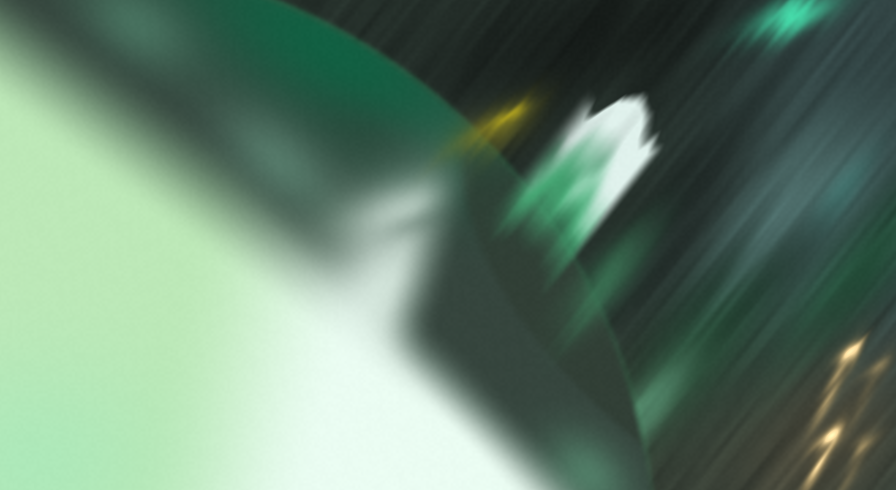
Write a Shadertoy shader that draws this background.

```glsl
// Blurred green glass: a pale soft mass, a curved rim and streaks of light on a dark ground.
#define RIM_CENTER vec2(0.104, -0.149)
#define RIM_RADIUS 1.236
#define TILT 0.9
#define STREAK_LENGTH 0.08
#define GRAIN 0.012
#define PALE_GREEN vec3(0.74, 0.91, 0.72)
#define PALE_WHITE vec3(0.92, 0.99, 0.95)
#define DARK_GLASS vec3(0.21, 0.27, 0.24)
#define SLATE vec3(0.19, 0.26, 0.26)
#define GOLD vec3(0.78, 0.66, 0.42)

float hash(vec2 p) {
    return fract(sin(dot(p, vec2(127.1, 311.7))) * 43758.5453);
}

float noise(vec2 p) {
    vec2 i = floor(p), f = fract(p);
    f = f * f * (3.0 - 2.0 * f);
    return mix(mix(hash(i), hash(i + vec2(1, 0)), f.x),
               mix(hash(i + vec2(0, 1)), hash(i + vec2(1, 1)), f.x), f.y);
}

// Coordinates along and across a direction
vec2 turn(vec2 p, float angle) {
    float c = cos(angle), s = sin(angle);
    return vec2(c * p.x + s * p.y, c * p.y - s * p.x);
}

// Soft rotated ellipse
float glow(vec2 p, vec2 center, vec2 radii, float angle) {
    vec2 q = turn(p - center, angle) / radii;
    return exp(-dot(q, q));
}

// Blends in a glow; paint holds colour and strength
void spot(inout vec3 col, vec2 p, vec2 center, vec2 radii, float angle, vec4 paint) {
    col = mix(col, paint.rgb, paint.a * glow(p, center, radii, angle));
}

// One inside, zero outside
float below(float lo, float hi, float d) {
    return 1.0 - smoothstep(lo, hi, d);
}

// Dark glass to the right of the rim
vec3 outerGlass(vec2 p, vec2 s) {
    vec3 col = mix(vec3(0.14, 0.18, 0.16), SLATE, smoothstep(1.25, 1.75, p.x));
    col = mix(col, vec3(0.22, 0.25, 0.21), below(0.05, 0.45, p.y) * 0.8);
    spot(col, p, vec2(1.22, 0.93), vec2(0.38, 0.13), 0.3, vec4(0.08, 0.10, 0.09, 0.8));
    spot(col, s, vec2(1.45, 0.32), vec2(0.24, 0.09), TILT, vec4(0.13, 0.30, 0.20, 0.7));
    spot(col, s, vec2(1.76, 0.45), vec2(0.25, 0.07), TILT, vec4(0.12, 0.31, 0.21, 0.8));
    spot(col, s, vec2(1.62, 0.60), vec2(0.21, 0.085), TILT, vec4(0.32, 0.45, 0.44, 0.9));
    spot(col, s, vec2(1.72, 0.61), vec2(0.11, 0.03), TILT, vec4(0.27, 0.53, 0.50, 0.5));
    spot(col, s, vec2(1.38, 0.52), vec2(0.23, 0.06), TILT, vec4(0.14, 0.18, 0.17, 0.8));
    spot(col, s, vec2(1.68, 0.10), vec2(0.22, 0.14), TILT, vec4(0.30, 0.28, 0.22, 0.7));
    spot(col, s, vec2(1.325, 0.17), vec2(0.12, 0.035), TILT, vec4(0.36, 0.60, 0.47, 0.8));
    return col;
}

// Smoky glass enclosed by the rim, with a darker wedge
vec3 innerGlass(vec2 p) {
    vec3 col = DARK_GLASS;
    spot(col, p, vec2(0.68, 0.90), vec2(0.42, 0.15), -0.55, vec4(0.06, 0.38, 0.26, 0.95));
    spot(col, p, vec2(0.80, 0.68), vec2(0.16, 0.07), -0.5, vec4(0.16, 0.27, 0.22, 0.7));
    spot(col, p, vec2(0.57, 0.67), vec2(0.15, 0.075), -0.7, vec4(0.36, 0.52, 0.45, 0.8));
    spot(col, p, vec2(0.28, 0.95), vec2(0.13, 0.075), -0.6, vec4(0.30, 0.48, 0.40, 0.8));
    spot(col, p, vec2(1.20, 0.03), vec2(0.10, 0.07), -0.8, vec4(0.36, 0.58, 0.47, 0.7));
    float fall = 0.7 - p.y;
    float wedge = smoothstep(-0.015, 0.015, p.x - 0.94 - fall * fall);
    return mix(col, vec3(0.18, 0.23, 0.19), 0.6 * wedge * smoothstep(-0.1, 0.1, fall));
}

// Broad light with a lobe reaching up to the right
vec3 addPaleMass(vec3 col, vec2 p) {
    float upper = dot(p - vec2(0.05, 0.95), vec2(0.586, 0.811));
    float lower = dot(p - vec2(0.869, 0.31), vec2(0.736, 0.677));
    float side = dot(p - vec2(0.94, 0.607), vec2(0.963, -0.269));
    float mass = below(-0.17, 0.06, upper) * below(-0.09, 0.045, lower);
    float lobe = 0.85 * glow(p, vec2(0.78, 0.41), vec2(0.23, 0.13), TILT);
    lobe += 0.3 * glow(p, vec2(0.83, 0.58), vec2(0.15, 0.05), 0.25);
    lobe *= below(-0.09, 0.035, side);
    lobe *= 1.0 - 0.3 * glow(p, vec2(0.85, 0.545), vec2(0.07, 0.025), 0.35);
    vec3 light = mix(PALE_GREEN, PALE_WHITE, smoothstep(0.25, 0.65, p.x - 0.25 * p.y));
    spot(light, p, vec2(0.05), vec2(0.3, 0.22), 0.0, vec4(0.64, 0.91, 0.73, 0.6));
    float cover = 1.0 - (1.0 - mass) * (1.0 - min(lobe, 1.0));
    col += vec3(-0.03, 0.06, 0.02) * cover * (1.0 - cover);
    return mix(col, light, cover);
}

// Bright folded patch with a white top and a green tail
vec3 addBrightPatch(vec3 col, vec2 s) {
    vec2 q = turn(s - vec2(1.21, 0.65), TILT);
    float fold = noise(q * vec2(11.0, 34.0)) - 0.5;
    float shape = smoothstep(-0.25, -0.09, q.x) * below(0.12, 0.165, q.x + 0.06 * fold);
    shape *= smoothstep(-0.088, -0.062, q.y) * below(0.06, 0.12, q.y);
    vec3 tint = mix(vec3(0.30, 0.72, 0.50), vec3(0.91, 0.98, 0.96),
                    smoothstep(-0.15, 0.06, q.x - 0.3 * q.y + 0.1 * fold));
    return mix(col, tint * (1.0 + 0.25 * min(fold, 0.0)), 0.96 * shape);
}

void mainImage(out vec4 fragColor, in vec2 fragCoord) {
    vec2 p = fragCoord / iResolution.y;

    // Streaks shift positions along one direction
    vec2 q = turn(p, TILT);
    float streak = noise(q * vec2(3, 32)) - 0.5;
    float fine = noise(q * vec2(5, 90)) - 0.5;
    vec2 s = p + vec2(cos(TILT), sin(TILT)) * STREAK_LENGTH * (streak + 0.4 * fine);

    // Two glasses joined at a thin rim that fades downwards
    float rim = length(p - RIM_CENTER) - RIM_RADIUS;
    vec3 outer = outerGlass(p, s) * (1.0 + 0.25 * streak + 0.22 * fine);
    vec3 col = mix(innerGlass(p), outer, smoothstep(-0.015, 0.01, rim));
    col += vec3(0.02, 0.09, 0.05) * exp(-pow(rim / 0.008, 2.0)) * (0.4 + 0.6 * p.y);
    col = addPaleMass(col, p);

    // Lights
    spot(col, s, vec2(1.24, 0.43), vec2(0.11, 0.04), TILT, vec4(0.25, 0.52, 0.37, 0.7));
    col = addBrightPatch(col, s);
    spot(col, s, vec2(1.0, 0.73), vec2(0.08, 0.04), 0.6, vec4(0.52, 0.50, 0.14, 0.8));
    spot(col, s, vec2(1.03, 0.75), vec2(0.035, 0.012), 0.5, vec4(0.72, 0.66, 0.12, 0.8));
    spot(col, s, vec2(1.62, 0.97), vec2(0.09, 0.03), 0.4, vec4(0.27, 0.85, 0.66, 1));

    // Golden flecks with a bright head and a stranded tail
    for (int i = 0; i < 4; i++) {
        float k = float(i), odd = mod(k, 2.0);
        vec2 head = vec2(1.725 - 0.0125 * k + 0.08 * odd, 0.265 - 0.075 * k + 0.06 * odd);
        float fleck = glow(s, head, vec2(0.03, 0.014), 0.6);
        fleck += (0.8 + fine) * glow(p, head - vec2(0.025, 0.055), vec2(0.075, 0.011), 1.1);
        fleck *= 1.0 - 0.65 * odd;
        col = mix(col, GOLD + 0.2 * fleck * fleck, min(fleck, 1.0));
    }

    col += GRAIN * (noise(p * 180.0) - 0.5);
    fragColor = vec4(clamp(col, 0.0, 1.0), 1);
}
```
